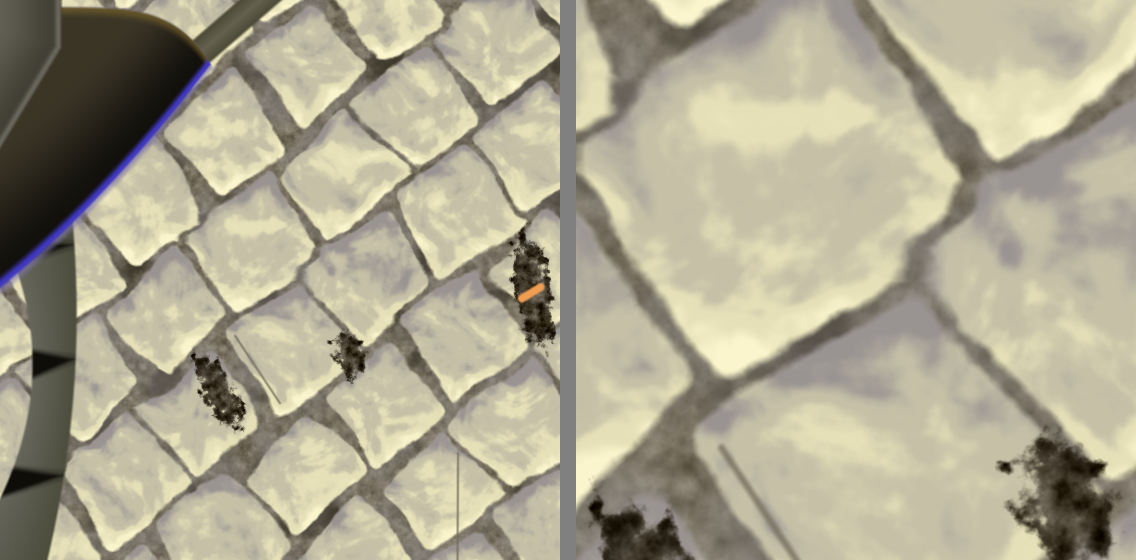
Left, the full canvas; right, a detail of the centre.
A WebGL 2 fragment shader for this texture:

```glsl
#version 300 es
precision highp float;
// Sunlit, slanted cobblestones with mossy joints, a dark tube and a segmented strap.
uniform vec2 u_resolution;
out vec4 fragColor;

#define STONE_PITCH 0.190
#define ROW_PITCH 0.184
#define FIRST_ROW 0.254
#define STONE_HALF vec2(0.086, 0.084)
#define CORNER 0.014
#define TILT 0.22
#define SOFT 0.0035
#define STONE_COLOR vec3(0.775, 0.752, 0.655)
#define SUN_COLOR vec3(0.90, 0.88, 0.72)
#define SHADE_COLOR vec3(0.60, 0.58, 0.57)
#define JOINT_COLOR vec3(0.46, 0.43, 0.36)
#define TUBE_COLOR vec3(0.20, 0.18, 0.13)

const vec2 ALONG = vec2(0.776, -0.631);
const vec2 ACROSS = vec2(0.631, 0.776);
const float STAGGER[7] = float[7](0.05, 0.164, 0.078, 0.008, 0.072, 0.048, 0.17);

vec2 hash2(vec2 p) {
  vec3 q = fract(p.xyx * vec3(0.1031, 0.1030, 0.0973));
  q += dot(q, q.yzx + 33.33);
  return fract((q.xx + q.yz) * q.zy);
}

float noise(vec2 p) {
  vec2 i = floor(p), f = fract(p);
  f = f * f * (3.0 - 2.0 * f);
  return mix(mix(hash2(i).x, hash2(i + vec2(1, 0)).x, f.x),
             mix(hash2(i + vec2(0, 1)).x, hash2(i + 1.0).x, f.x), f.y);
}

float fbm(vec2 p) {
  float sum = 0.0, gain = 0.5;
  for (int i = 0; i < 4; i++) {
    sum += gain * noise(p);
    p = mat2(1.6, 1.2, -1.2, 1.6) * p + 7.3;
    gain *= 0.5;
  }
  return sum;
}

float fill(float d, float soft) {
  float w = max(soft, 1.0 / u_resolution.y);
  return 1.0 - smoothstep(-w, w, d);
}

float segment(vec2 p, vec2 a, vec2 b) {
  vec2 ab = b - a;
  return length(p - a - ab * clamp(dot(p - a, ab) / dot(ab, ab), 0.0, 1.0));
}

float ellipse(vec2 p, vec2 center, vec2 radius, float angle) {
  float c = cos(angle), s = sin(angle);
  vec2 q = mat2(c, -s, s, c) * (p - center);
  return (length(q / radius) - 1.0) * min(radius.x, radius.y);
}

// Edge distance, facing toward the sunny side, and a random tone per stone.
vec3 cobble(vec2 p) {
  vec2 w = vec2(dot(p, ALONG), dot(p, ACROSS));
  float nearest = 1.0, second = 1.0, facing = 0.0, tone = 0.0;
  float row0 = round((w.y - FIRST_ROW) / ROW_PITCH);
  for (int j = -1; j <= 1; j++) {
    float row = row0 + float(j), phase = STAGGER[clamp(int(row), 0, 6)];
    float column0 = round((w.x - phase) / STONE_PITCH);
    for (int i = -1; i <= 1; i++) {
      vec2 cell = vec2(column0 + float(i), row);
      vec2 h = hash2(cell + 21.0), g = hash2(cell + 57.0);
      vec2 q = w - vec2(phase + cell.x * STONE_PITCH, FIRST_ROW + row * ROW_PITCH);
      q -= (h - 0.5) * 0.018;
      float a = (g.x - 0.5) * TILT;
      q = mat2(cos(a), -sin(a), sin(a), cos(a)) * q;
      vec2 size = STONE_HALF + (g.yx - 0.5) * 0.016;
      size *= 1.0 + (h - 0.5) * q.yx * 3.0;
      vec2 e = abs(q) - size + CORNER;
      float d = length(max(e, 0.0)) + min(max(e.x, e.y), 0.0) - CORNER;
      if (d < nearest) {
        second = nearest; nearest = d; tone = h.y;
        facing = dot(q, vec2(-0.35, 0.94)) / STONE_HALF.y;
      } else second = min(second, d);
    }
  }
  return vec3(max(nearest, 0.5 * (nearest - second) + 0.005), facing, tone);
}

vec3 pavement(vec2 p) {
  vec2 warp = vec2(noise(p * 13.0), noise(p * 13.0 + 40.0)) - 0.5;
  vec3 stone = cobble(p + warp * 0.018);
  float d = stone.x + (fbm(p * 55.0) - 0.47) * 0.009;
  // Chipped faces lit from below left.
  float relief = fbm(p * 19.0 + warp) - fbm((p + vec2(-0.012, 0.016)) * 19.0 + warp);
  float grain = fbm(p * 90.0) - 0.47;
  float rim = smoothstep(-0.035, -0.004, d);
  float light = relief * 1.4 + grain * 0.25 + (stone.z - 0.4) * 0.28 + rim * stone.y * 0.55;
  vec3 face = mix(STONE_COLOR, SUN_COLOR, smoothstep(0.0, 0.35, light));
  face = mix(face, SHADE_COLOR, smoothstep(0.06, 0.6, -light));
  face += smoothstep(0.4, 0.8, light) * 0.08;
  // Joints with dark moss and bluish dust.
  float moss = smoothstep(0.48, 0.72, fbm(p * 17.0 + 9.0));
  vec3 joint = mix(JOINT_COLOR + grain * 0.35, vec3(0.17, 0.15, 0.10), moss * 0.75);
  joint = mix(joint, vec3(0.54, 0.52, 0.53), 0.5 * noise(p * 25.0));
  vec3 color = mix(joint, face, fill(d, SOFT));
  float crack = min(segment(p, vec2(0.42, 0.60), vec2(0.50, 0.72)),
                    segment(p, vec2(0.818, 0.81), vec2(0.817, 1.0)));
  color = mix(color, JOINT_COLOR, 0.75 * fill(crack - 0.002, 0.002));
  // Open holes and a small orange sliver.
  float hole = min(ellipse(p, vec2(0.39, 0.698), vec2(0.027, 0.068), -0.5),
                   ellipse(p, vec2(0.953, 0.52), vec2(0.031, 0.095), -0.18));
  hole = min(hole, ellipse(p, vec2(0.625, 0.635), vec2(0.025, 0.04), -0.4));
  vec3 soil = vec3(0.21, 0.18, 0.13) + grain * 0.7;
  color = mix(color, soil, 0.9 * fill(hole + grain * 0.035, 0.005));
  float sliver = segment(p, vec2(0.932, 0.533), vec2(0.965, 0.513)) - 0.007;
  return mix(color, vec3(0.94, 0.62, 0.32), fill(sliver, 0.003));
}

vec3 foreground(vec3 color, vec2 p) {
  // Strap with dark pinched junctions.
  float right = 0.137 - 0.27 * pow(abs(p.y - 0.56), 2.0);
  float left = 0.058 - pow(abs(p.y - 0.65), 2.0);
  float across = (p.x - left) / (right - left);
  float link = abs(fract((p.y - 0.555 + 0.12 * p.x) / 0.205) - 0.5) * 0.205;
  vec3 strap = mix(vec3(0.40, 0.40, 0.36), vec3(0.30, 0.30, 0.24), across);
  strap *= 0.82 + 0.18 * smoothstep(0.025, 0.033, link + 0.02 * across);
  strap = mix(strap, vec3(0.06, 0.05, 0.03), fill(link + across * 0.025 - 0.024, 0.006));
  color = mix(color, strap, fill(max(left - p.x, p.x - right), SOFT));
  // Thin pole behind the tube.
  float pole = segment(p, vec2(0.35, 0.10), vec2(0.50, -0.03)) - 0.025;
  color = mix(color, vec3(0.29, 0.28, 0.21) - pole * 4.0, fill(pole, SOFT));
  // Tube with a violet-blue fringe and a warm upper rim.
  float t = clamp(p.x / 0.375, 0.0, 1.0);
  float edge = dot(p - vec2(0.0, 0.514), vec2(0.727, 0.686)) - 0.064 * t * (1.0 - t);
  float top = 0.013 + 0.10 * pow(p.x / 0.375, 6.0) - p.y;
  vec3 tube = mix(TUBE_COLOR * 0.35, TUBE_COLOR * 1.15, smoothstep(0.01, 0.18, -edge));
  tube = mix(tube, vec3(0.46, 0.38, 0.16), 0.7 * smoothstep(-0.022, 0.0, top));
  tube = mix(tube, vec3(0.25, 0.22, 0.76), smoothstep(-0.018, -0.004, edge));
  color = mix(color, vec3(0.50, 0.47, 0.67), 0.6 * fill(max(edge - 0.008, top), 0.006));
  color = mix(color, tube, fill(max(edge, top), SOFT));
  // Grey end piece with a pale bevel.
  float cap = max(dot(p - vec2(0.0, 0.267), vec2(0.854, 0.518)), p.x - 0.11);
  vec3 grey = mix(vec3(0.25, 0.24, 0.20), vec3(0.38, 0.37, 0.33), smoothstep(0.0, 0.12, -cap));
  grey += 0.16 * exp(-pow((cap + 0.006) / 0.006, 2.0));
  return mix(color, grey, fill(cap, SOFT));
}

void main() {
  vec2 p = gl_FragCoord.xy / u_resolution;
  p.y = 1.0 - p.y;
  fragColor = vec4(clamp(foreground(pavement(p), p), 0.0, 1.0), 1.0);
}
```
